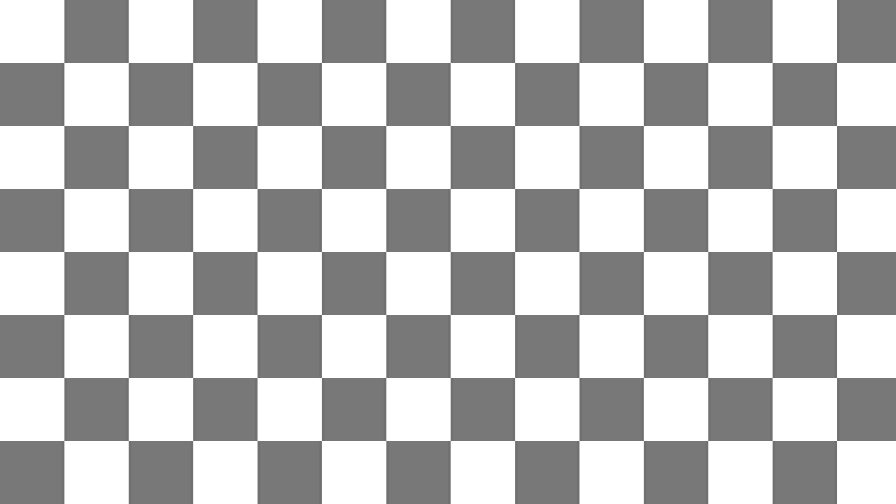
Give the GLSL for this pattern, as a WebGL 2 fragment shader.

```glsl
#version 300 es
precision highp float;

#define CELL_SIZE vec2(0.12775, 0.125)
#define RIM_WIDTH 0.005
#define PAPER_COLOR vec3(1.0)
#define CHECK_COLOR vec3(0.47)
#define RIM_COLOR vec3(0.44)

uniform vec2 u_resolution;
out vec4 fragColor;

// Signed distance to the nearest cell edge per axis, positive in even cells
vec2 cellDistance(vec2 p) {
    vec2 wave = 0.5 - abs(mod(p / CELL_SIZE + 0.5, 2.0) - 1.0);
    return wave * CELL_SIZE;
}

void main() {
    // Canvas height is one unit
    vec2 p = gl_FragCoord.xy / u_resolution.y;
    float pixel = 1.0 / u_resolution.y;
    vec2 d = cellDistance(p);

    // Checker coverage with edges one pixel wide
    vec2 side = clamp(2.0 * d / pixel, -1.0, 1.0);
    float check = 0.5 + 0.5 * side.x * side.y;

    // Faint darker rim along the upright edges, absent at the canvas border
    float rim = clamp((RIM_WIDTH - abs(d.x)) / pixel + 0.5, 0.0, 1.0);
    rim *= step(0.5 * CELL_SIZE.x, p.x);

    vec3 checkColor = mix(CHECK_COLOR, RIM_COLOR, rim);
    fragColor = vec4(mix(PAPER_COLOR, checkColor, check), 1.0);
}
```
